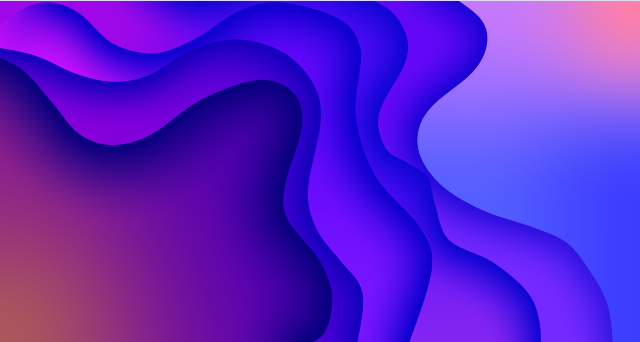
This background is drawn by a Shadertoy shader. Its source:

```glsl
// Stacked wavy paper sheets in violet and blue over a soft pastel sky.
// Each sheet edge is a Catmull-Rom spline; the signed distance cuts it out and
// a blurred distance, summed along the edge, shades the sheet toward its rim.

const int KNOTS = 16;
const int STEPS = 6;
const float SHARPNESS = 40.0;

vec2 spline(vec2 a, vec2 b, vec2 c, vec2 d, float t) {
    return b + 0.5 * t * (c - a + t * (2.0*a - 5.0*b + 4.0*c - d + t * (3.0*(b - c) + d - a)));
}

// x: signed distance to an open edge, positive to its lower left.
// y: blurred distance without creases, for shading.
vec2 edgeDepth(vec2 p, vec2 knots[KNOTS]) {
    float nearest = 1e3;
    float side = -1.0;
    float glow = 1e-35;
    vec2 a = knots[0];
    for (int i = 0; i < KNOTS - 1; i++) {
        vec2 before = knots[max(i - 1, 0)];
        vec2 after = knots[min(i + 2, KNOTS - 1)];
        for (int j = 1; j <= STEPS; j++) {
            vec2 b = spline(before, knots[i], knots[i + 1], after, float(j) / float(STEPS));
            vec2 ab = b - a;
            vec2 ap = p - a;
            vec2 gap = ap - ab * clamp(dot(ap, ab) / dot(ab, ab), 0.0, 1.0);
            nearest = min(nearest, dot(gap, gap));
            glow += length(ab) * exp(-SHARPNESS * length(ap - 0.5 * ab));
            // Flip the side at each crossing of a ray going right.
            if ((a.y > p.y) != (b.y > p.y) && ap.x < ab.x * ap.y / ab.y) side = -side;
            a = b;
        }
    }
    return vec2(side * sqrt(nearest), -log(0.5 * SHARPNESS * glow) / SHARPNESS);
}

// Lay one sheet over the colour below, dark at its rim.
vec3 addSheet(vec3 below, vec2 depth, float shadeWidth, vec3 rim, vec3 body) {
    float soft = 0.5 / iResolution.y;
    float t = clamp(depth.y / shadeWidth, 0.0, 1.0);
    return mix(below, mix(rim, body, t * (2.0 - t)), smoothstep(-soft, soft, depth.x));
}

vec3 skyColor(vec2 p) {
    vec3 sky = mix(vec3(0.33, 0.37, 1.0), vec3(0.76, 0.47, 1.0), smoothstep(0.40, 0.98, p.y));
    float blue = smoothstep(1.38, 1.87, p.x) * (1.0 - smoothstep(0.4, 0.83, p.y));
    sky = mix(sky, vec3(0.24, 0.24, 1.0), blue);
    vec2 corner = p - vec2(1.87, 1.0);
    return mix(sky, vec3(0.99, 0.50, 0.66), exp(-18.0 * dot(corner, corner)));
}

void mainImage(out vec4 fragColor, in vec2 fragCoord) {
    vec2 p = fragCoord / iResolution.xy * vec2(1.87, 1.0);
    vec3 color = skyColor(p);

    // Outermost sheet
    vec2 depth = edgeDepth(p, vec2[KNOTS](
        vec2(1.220, 1.073), vec2(1.337, 1.0), vec2(1.410, 0.937), vec2(1.422, 0.866),
        vec2(1.380, 0.788), vec2(1.263, 0.690), vec2(1.222, 0.615), vec2(1.232, 0.534),
        vec2(1.298, 0.451), vec2(1.415, 0.383), vec2(1.561, 0.334), vec2(1.659, 0.288),
        vec2(1.727, 0.202), vec2(1.768, 0.129), vec2(1.785, 0.061), vec2(1.793, -0.037)));
    vec3 body = mix(vec3(0.45, 0.16, 1.0), vec3(0.39, 0.03, 0.97), smoothstep(0.2, 0.7, p.y));
    vec3 rim = mix(vec3(0.22, 0.09, 0.90), vec3(0.11, 0.01, 0.84), smoothstep(0.1, 0.7, p.y));
    color = addSheet(color, depth, 0.115, rim, body);

    // Second sheet, magenta toward the upper left
    depth = edgeDepth(p, vec2[KNOTS](
        vec2(0.341, 1.171), vec2(0.561, 1.002), vec2(0.854, 1.085), vec2(1.085, 1.002),
        vec2(1.171, 0.932), vec2(1.188, 0.829), vec2(1.108, 0.671), vec2(1.126, 0.568),
        vec2(1.185, 0.527), vec2(1.249, 0.483), vec2(1.271, 0.402), vec2(1.312, 0.298),
        vec2(1.439, 0.234), vec2(1.541, 0.146), vec2(1.576, 0.061), vec2(1.580, -0.037)));
    body = mix(vec3(0.51, 0.14, 0.95), vec3(0.31, 0.04, 0.97), smoothstep(0.0, 0.5, p.y));
    body = mix(vec3(0.62, 0.03, 0.91), body, smoothstep(0.3, 0.8, p.x));
    color = addSheet(color, depth, 0.13, vec3(0.06, 0.02, 0.83), body);

    // Third sheet, bright magenta at the left
    depth = edgeDepth(p, vec2[KNOTS](
        vec2(-0.049, 0.888), vec2(0.061, 0.971), vec2(0.146, 0.993), vec2(0.232, 0.961),
        vec2(0.329, 0.873), vec2(0.451, 0.844), vec2(0.573, 0.888), vec2(0.695, 0.966),
        vec2(0.817, 0.993), vec2(0.988, 0.946), vec2(1.054, 0.854), vec2(1.039, 0.666),
        vec2(1.095, 0.488), vec2(1.229, 0.332), vec2(1.261, 0.207), vec2(1.183, -0.037)));
    body = mix(vec3(0.78, 0.06, 0.99), vec3(0.38, 0.03, 0.98), smoothstep(0.2, 0.65, p.x));
    body = mix(vec3(0.47, 0.08, 1.0), body, smoothstep(0.1, 0.65, p.y));
    rim = mix(vec3(0.72, 0.05, 0.96), vec3(0.05, 0.0, 0.81), smoothstep(-0.03, 0.2, p.x));
    color = addSheet(color, depth, 0.145, rim, body);

    // Fourth sheet, a narrow indigo band
    depth = edgeDepth(p, vec2[KNOTS](
        vec2(-0.049, 0.868), vec2(0.098, 0.839), vec2(0.220, 0.785), vec2(0.329, 0.761),
        vec2(0.434, 0.780), vec2(0.561, 0.854), vec2(0.695, 0.885), vec2(0.829, 0.846),
        vec2(0.915, 0.756), vec2(0.937, 0.646), vec2(0.900, 0.446), vec2(0.924, 0.332),
        vec2(0.995, 0.237), vec2(1.049, 0.171), vec2(1.061, 0.102), vec2(1.037, -0.037)));
    body = mix(vec3(0.52, 0.0, 0.86), vec3(0.31, 0.0, 0.85), smoothstep(0.3, 0.9, p.x));
    color = addSheet(color, depth, 0.13, vec3(0.08, 0.0, 0.74), body);

    // Innermost sheet, warm in the lower left corner
    depth = edgeDepth(p, vec2[KNOTS](
        vec2(-0.049, 0.849), vec2(0.061, 0.800), vec2(0.151, 0.702), vec2(0.229, 0.610),
        vec2(0.324, 0.576), vec2(0.439, 0.605), vec2(0.585, 0.707), vec2(0.751, 0.766),
        vec2(0.854, 0.732), vec2(0.883, 0.634), vec2(0.834, 0.463), vec2(0.839, 0.361),
        vec2(0.932, 0.241), vec2(0.971, 0.134), vec2(0.946, 0.024), vec2(0.866, -0.020)));
    body = mix(vec3(0.53, 0.10, 0.57), vec3(0.34, 0.0, 0.70), smoothstep(0.1, 0.75, p.x * 0.8 + p.y * 0.3));
    body = mix(body, vec3(0.67, 0.34, 0.36), exp(-7.5 * dot(p, p)));
    color = addSheet(color, depth, 0.22, vec3(0.03, 0.0, 0.50), body);

    // Pale hairline along the top
    color = mix(color, vec3(0.88, 0.86, 0.94), smoothstep(0.9955, 0.9975, p.y));

    fragColor = vec4(color, 1.0);
}
```
